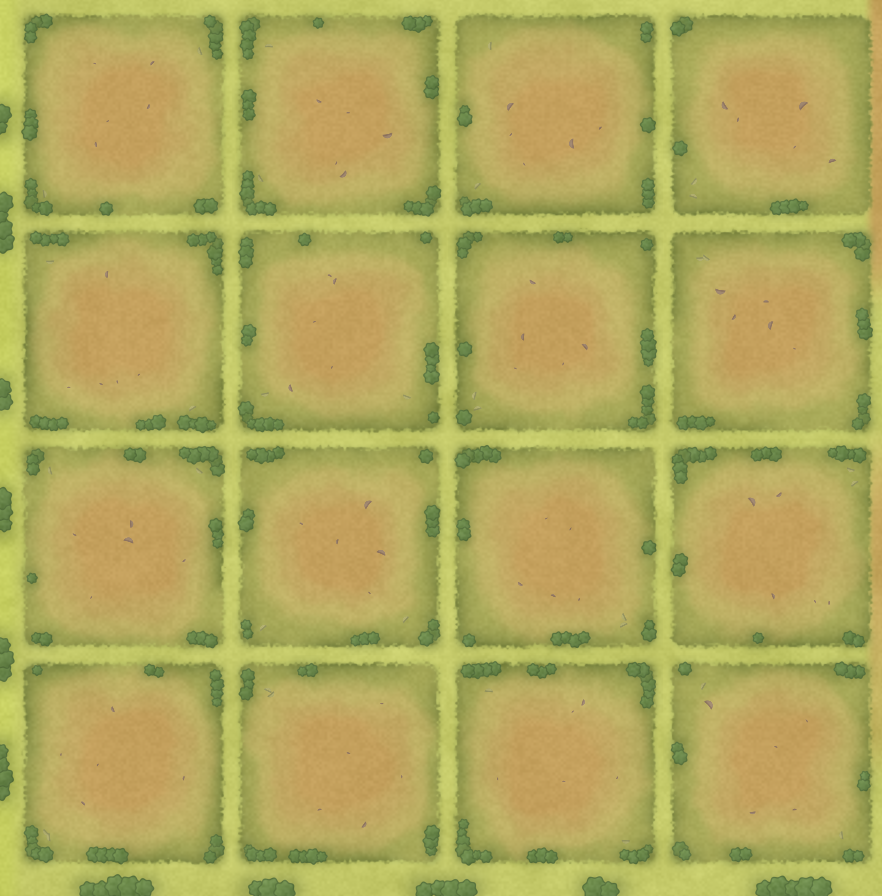
A Shadertoy shader for this pattern:

```glsl
// A four by four grid of dry fields seen from above, parted by grassy lanes.
// Each field is a rounded box washed from olive rim to ochre heart; hashes
// scatter bushes along its sides and stones on its soil. Noise adds paper wear.

float hash(vec2 p) {
    return fract(sin(dot(p, vec2(127.1, 311.7))) * 43758.5453);
}

float noise(vec2 p) {
    vec2 i = floor(p), f = fract(p);
    f = f * f * (3.0 - 2.0 * f);
    return mix(mix(hash(i), hash(i + vec2(1, 0)), f.x),
               mix(hash(i + vec2(0, 1)), hash(i + vec2(1, 1)), f.x), f.y);
}

float fbm(vec2 p) {
    float sum = 0.0, amp = 0.5;
    for (int i = 0; i < 4; i++) {
        sum += amp * noise(p);
        p = p * 2.03 + 17.3;
        amp *= 0.5;
    }
    return sum / 0.9375;
}

// A row of overlapping round crowns, running along dir from its middle at p = 0.
void bush(inout vec3 col, vec2 p, vec2 dir, float count, float size, float seed) {
    float aa = 0.8 / iResolution.y;
    if (length(p) > size * (count + 2.0)) return;
    // soft shade on the grass
    float along = max(abs(dot(p, dir)) - size * count * 0.5, 0.0);
    float across = dot(p, vec2(-dir.y, dir.x));
    col = mix(col, vec3(0.46, 0.51, 0.25), 0.5 * exp(-(along * along + across * across) / (size * size * 1.6)));
    for (float i = 0.0; i < count; i++) {
        float h = hash(vec2(seed, i));
        float r = size * (0.65 + 0.4 * h);
        vec2 c = dir * (i - 0.5 * (count - 1.0)) * size * 1.15
               + vec2(-dir.y, dir.x) * (hash(vec2(i, seed)) - 0.5) * size * 0.5;
        vec2 q = p - c;
        float d = length(q) - r * (1.0 + 0.08 * sin(7.0 * atan(q.y, q.x) + h * 6.0));
        float light = clamp(0.5 + dot(q, vec2(-0.35, 0.4)) / r, 0.0, 1.0);
        vec3 leaf = mix(vec3(0.37, 0.48, 0.26), vec3(0.46, 0.58, 0.32), light);
        leaf += 0.05 * (noise(p * 350.0 + seed) - 0.5);
        leaf = mix(leaf, vec3(0.31, 0.41, 0.22), 0.75 * smoothstep(-0.0026, -0.0004, d));
        col = mix(col, leaf, 1.0 - smoothstep(-aa, aa, d));
    }
}

// Small slanted stones, and pale tufts near the corners.
void litter(inout vec3 col, vec2 p, vec2 id) {
    float aa = 0.8 / iResolution.y;
    for (float i = 0.0; i < 7.0; i++) {
        vec2 key = id * 7.3 + i * 3.1;
        vec2 rnd = vec2(hash(key), hash(key + 51.0)) - 0.5;
        bool tuft = i > 4.5;
        vec2 c = tuft ? (i > 5.5 ? vec2(0.083) : vec2(-0.083, 0.08)) * sign(rnd.yx) + rnd * 0.02 : rnd * 0.14;
        float size = tuft ? 0.0045 : mix(0.0016, 0.006, pow(hash(key + 9.0), 2.5));
        float a = 6.28 * hash(key + 23.0);
        vec2 q = mat2(cos(a), -sin(a), sin(a), cos(a)) * (p - c);
        q.y += q.x * q.x * 70.0;
        float d = length(q * vec2(1.0, 2.3)) - size;
        float hole = length((q - vec2(0.0, 0.0011)) * vec2(1.0, 2.3)) - size * 0.8;
        vec3 tint = tuft ? vec3(0.56, 0.56, 0.37) : vec3(0.53, 0.43, 0.38);
        col = mix(col, tint, 0.85 * (1.0 - smoothstep(-aa, aa, d)));
        col = mix(col, tuft ? vec3(0.77, 0.75, 0.47) : vec3(0.66, 0.57, 0.47),
                  0.6 * (1.0 - smoothstep(-aa, aa, max(hole, d))));
    }
}

void mainImage(out vec4 fragColor, in vec2 fragCoord) {
    vec2 uv = fragCoord / iResolution.y;
    float pitch = 0.241;
    vec2 grid = (uv - vec2(0.0175, 0.028)) / pitch;
    vec2 id = clamp(floor(grid), 0.0, 3.0);
    vec2 p = (grid - id - 0.5) * pitch;
    float wash = fbm(uv * 22.0), fine = noise(uv * 330.0);

    // field: rim, yellow band, ochre heart
    vec2 a = abs(p);
    float edge = length(max(a - 0.099, 0.0)) + min(max(a.x, a.y) - 0.099, 0.0) - 0.0105;
    edge += (fbm(uv * 60.0) - 0.5) * 0.004;
    vec2 q = pow(a / 0.1095, vec2(3.0));
    float r = pow(q.x + q.y + 0.0001, 1.0 / 3.0) + (wash - 0.5) * 0.32 + (hash(id + 4.0) - 0.5) * 0.08;
    vec3 col = mix(vec3(0.77, 0.63, 0.365), vec3(0.76, 0.66, 0.385), smoothstep(0.35, 0.56, r));
    col = mix(col, vec3(0.755, 0.70, 0.40), smoothstep(0.54, 0.76, r));
    col = mix(col, vec3(0.66, 0.665, 0.345), smoothstep(0.76, 0.98, r));
    float shade = exp(min(edge, 0.0) / 0.011) * smoothstep(0.2, 0.75, fbm(uv * 13.0 + 8.0));
    col = mix(col, vec3(0.44, 0.49, 0.23), 0.85 * shade);
    litter(col, p, id);

    // lanes with ragged grass fringes, dry along the right border
    vec3 lane = mix(vec3(0.71, 0.74, 0.38), vec3(0.77, 0.79, 0.41), smoothstep(0.0, 0.007, edge));
    lane = mix(lane, vec3(0.79, 0.83, 0.37), 0.7 * (1.0 - smoothstep(0.005, 0.03, uv.x)));
    lane = mix(lane, vec3(0.77, 0.64, 0.36), smoothstep(0.962, 0.978, uv.x)
             * smoothstep(0.3, 0.55, noise(uv * 5.0 + 2.0)));
    lane += 0.06 * (wash - 0.5);
    col = mix(col, lane, smoothstep(-0.002, 0.0035, edge + (fine - 0.5) * 0.005));

    // hedges: three chances on each side of a field
    for (float s = 0.0; s < 4.0; s++) {
        float turn = s * 1.5708;
        vec2 normal = vec2(cos(turn), sin(turn)), along = vec2(-normal.y, normal.x);
        for (float k = -1.0; k < 2.0; k++) {
            float seed = 1.0 + s * 3.7 + k * 1.3 + id.x * 17.0 + id.y * 41.0;
            if (hash(vec2(seed, 2.0)) < 0.42) continue;
            float count = 1.0 + floor(4.0 * hash(vec2(seed, 5.0)));
            float slide = k * (0.101 - 0.0045 * count) + (1.0 - abs(k)) * (hash(vec2(seed, 7.0)) - 0.5) * 0.08;
            bush(col, p - normal * 0.103 - along * slide, along, count, 0.0085, seed);
        }
    }

    // larger bushes cut by the left and bottom borders
    for (float i = 0.0; i < 6.0; i++) {
        float h = hash(vec2(i, 77.0));
        bush(col, uv - vec2(0.1 + 0.19 * i + 0.03 * h, 0.008), vec2(1, 0), 2.0 + floor(h * 4.0), 0.0135, i + 90.0);
        bush(col, uv - vec2(0.002, 0.09 + 0.155 * i + 0.05 * h), vec2(0, 1), 2.0 + floor(h * 3.0), 0.0125, i + 120.0);
    }

    // paper grain
    col += 0.035 * (fine - 0.5) + 0.02 * (noise(uv * 160.0) - 0.5) + 0.03 * (wash - 0.5);
    fragColor = vec4(col, 1.0);
}
```
